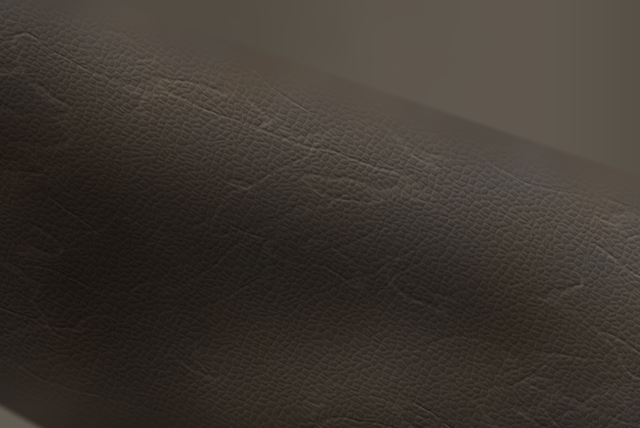
Write a Shadertoy shader that draws this texture.

```glsl
// Dark brown grained leather, draped on a diagonal in front of a soft grey-brown backdrop.

vec2 hash2(vec2 p) {
    vec3 q = fract(vec3(p.xyx) * vec3(0.1031, 0.1030, 0.0973));
    q += dot(q, q.yzx + 33.33);
    return fract((q.xx + q.yz) * q.zy);
}

float noise(vec2 p) {
    vec2 i = floor(p), f = fract(p);
    f = f * f * (3.0 - 2.0 * f);
    return mix(mix(hash2(i).x, hash2(i + vec2(1, 0)).x, f.x),
               mix(hash2(i + vec2(0, 1)).x, hash2(i + vec2(1, 1)).x, f.x), f.y);
}

float fbm(vec2 p) {
    float sum = 0.0, amp = 0.5;
    for (int i = 0; i < 4; i++) {
        sum += amp * noise(p);
        p = mat2(0.8, 0.6, -0.6, 0.8) * p * 2.03 + 7.1;
        amp *= 0.5;
    }
    return sum / 0.9375;
}

vec2 turn(vec2 p, float angle) {
    float c = cos(angle), s = sin(angle);
    return vec2(c * p.x + s * p.y, c * p.y - s * p.x);
}

// Gap between the two nearest cell centres: zero in the creases
float pebbles(vec2 p) {
    vec2 cell = floor(p), f = fract(p);
    float near = 8.0, next = 8.0;
    for (int y = -1; y <= 1; y++)
    for (int x = -1; x <= 1; x++) {
        vec2 o = vec2(x, y);
        float d = length(o + 0.1 + 0.8 * hash2(cell + o) - f);
        next = min(next, max(near, d));
        near = min(near, d);
    }
    return next - near;
}

// Thin broken folds along the contours of stretched noise
float folds(vec2 p, float angle, float seed) {
    vec2 q = turn(p, angle) * vec2(5.0, 17.0) + seed;
    float line = 1.0 - smoothstep(0.0, 0.075, abs(noise(q) + 0.2 * noise(q * 2.7) - 0.6));
    return line * smoothstep(0.42, 0.68, noise(p * 6.0 + seed * 1.7));
}

float leatherHeight(vec2 p) {
    vec2 warped = p + 0.016 * (vec2(noise(p * 17.0), noise(p * 17.0 + 40.0)) - 0.5);
    vec2 q = turn(warped, -0.5);
    float grain = smoothstep(0.0, 0.42, pebbles(q * vec2(50.0, 80.0)));
    float fine = noise(q * vec2(120.0, 190.0));
    float wrinkles = folds(warped, -0.62, 3.0) + 0.8 * folds(warped, -0.3, 19.0)
                   + 0.5 * folds(warped, 0.5, 51.0);
    return 0.55 * grain + 0.3 * fine - 0.9 * wrinkles;
}

// Soft light spot with an elliptical falloff
float glow(vec2 p, vec2 centre, vec2 radius) {
    vec2 q = (p - centre) / radius;
    return exp(-dot(q, q));
}

void mainImage(out vec4 fragColor, in vec2 fragCoord) {
    vec2 p = fragCoord / iResolution.y;
    float depth = 1.029 - dot(p, vec2(0.315, 0.949));  // distance below the top edge
    float cloud = fbm(p * 3.5 + 11.0) - 0.5;

    // Broad shading of the curved hide
    float tone = 0.135 + 0.195 * (1.0 - smoothstep(0.07, 0.48, depth + 0.09 * cloud));
    tone += 0.095 * glow(p, vec2(0.85, 0.10), vec2(0.36, 0.15));
    tone += 0.085 * glow(p, vec2(1.50, 0.12), vec2(0.30, 0.24));
    tone += 0.070 * glow(p, vec2(0.05, 0.03), vec2(0.24, 0.12));
    tone -= 0.060 * glow(p, vec2(0.0, 0.85), vec2(0.25, 0.2));
    tone -= 0.025 * glow(p, vec2(0.1, 0.38), vec2(0.3, 0.2));
    tone += 0.07 * cloud;

    // Relief lit from above, fading out of focus at the far edge and lower left
    float focus = smoothstep(0.01, 0.17, depth) * (1.0 - smoothstep(0.78, 1.0, depth));
    vec2 e = vec2(-0.0008, 0.0026);
    float height = leatherHeight(p);
    float slope = leatherHeight(p - e) - leatherHeight(p + e);
    float relief = 0.15 * slope + 0.05 * (0.4 - height);
    tone *= 1.0 + focus * clamp(relief * 1.9, -0.3, 0.42);

    // Warm browns in the dark, greyer in the light
    vec3 leather = tone * mix(vec3(1.0, 0.86, 0.71), vec3(1.0, 0.91, 0.82),
                              smoothstep(0.1, 0.34, tone));
    float tint = fbm(p * 5.0 + 60.0) - 0.5;
    leather *= 1.0 + tint * vec3(0.10, 0.0, -0.14);
    leather += focus * max(relief, 0.0) * vec3(0.06, 0.03, 0.01);

    // Blurred backdrop and the pale corner below the hide
    vec3 backdrop = mix(vec3(0.325, 0.298, 0.262), vec3(0.375, 0.345, 0.308),
                        smoothstep(0.35, 1.15, p.x + 0.5 * cloud));
    backdrop *= 1.0 - 0.12 * smoothstep(1.25, 1.6, p.x);
    vec3 col = mix(backdrop, leather, smoothstep(-0.006, 0.008, depth));
    float corner = p.y + 0.55 * p.x - 0.052;
    col = mix(vec3(0.38, 0.36, 0.32), col, smoothstep(-0.012, 0.012, corner));

    fragColor = vec4(col, 1.0);
}
```
